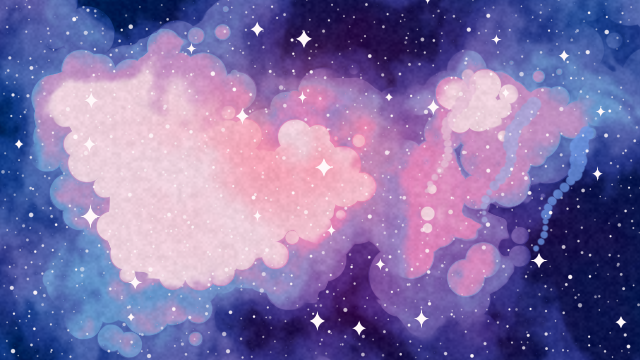
A Shadertoy shader for this texture:

```glsl
// Watercolour nebula: scalloped violet, rose and blue clouds under scattered stars.

const vec3 INK        = vec3(0.09, 0.06, 0.29);
const vec3 INDIGO     = vec3(0.21, 0.19, 0.52);
const vec3 VIOLET     = vec3(0.40, 0.36, 0.66);
const vec3 PERIWINKLE = vec3(0.51, 0.55, 0.78);
const vec3 ORCHID     = vec3(0.79, 0.54, 0.75);
const vec3 CREAM      = vec3(0.93, 0.82, 0.87);
const vec3 ROSE       = vec3(0.96, 0.58, 0.67);
const vec3 AZURE      = vec3(0.42, 0.58, 0.88);
const vec3 STAR_WHITE = vec3(1.0, 0.97, 0.98);
const vec3 WARM_SHIFT = vec3(0.14, -0.05, -0.03);

const float BASE_TONE   = 0.40;
const float NOISE_TONE  = 0.95;
const float PUFF_LIFT   = 0.17;
const float PAPER_GRAIN = 0.045;

// Broad light and dark washes: centre, radius, change of tone
const int WASH_COUNT = 11;
const vec4 WASHES[WASH_COUNT] = vec4[WASH_COUNT](
    vec4(0.30, 0.70, 0.19, 0.42), vec4(0.50, 0.50, 0.21, 0.48),
    vec4(0.68, 0.25, 0.15, 0.45), vec4(0.98, 0.58, 0.25, 0.30),
    vec4(1.32, 0.80, 0.14, 0.38), vec4(1.58, 0.62, 0.16, 0.25),
    vec4(0.12, 0.25, 0.28, 0.12), vec4(0.33, 0.97, 0.20, -0.45),
    vec4(1.05, 0.95, 0.22, -0.36), vec4(1.72, 0.20, 0.35, -0.42),
    vec4(0.92, 0.10, 0.22, -0.32));

float hash(vec2 p) {
    return fract(sin(dot(p, vec2(127.1, 311.7))) * 43758.5453);
}

vec2 hash2(vec2 p) {
    return vec2(hash(p), hash(p + 57.3));
}

float noise(vec2 p) {
    vec2 i = floor(p), f = fract(p);
    f = f * f * (3.0 - 2.0 * f);
    return mix(mix(hash(i), hash(i + vec2(1, 0)), f.x),
               mix(hash(i + vec2(0, 1)), hash(i + vec2(1, 1)), f.x), f.y);
}

float fbm(vec2 p) {
    float sum = 0.0, amp = 0.53;
    for (int i = 0; i < 4; i++) {
        sum += amp * noise(p);
        p = mat2(1.6, 1.2, -1.2, 1.6) * p + 3.7;
        amp *= 0.5;
    }
    return sum;
}

// Lightness of the wash, from 0 (ink) to 1 (cream)
float washTone(vec2 p) {
    vec2 q = p + 0.14 * (vec2(noise(p * 6.0), noise(p * 6.0 + 19.0)) - 0.5);
    float tone = BASE_TONE + NOISE_TONE * (fbm(q * 4.5) - 0.5);
    for (int i = 0; i < WASH_COUNT; i++) {
        vec2 d = (q - WASHES[i].xy) / WASHES[i].z;
        tone += WASHES[i].w * exp(-dot(d, d));
    }
    return tone;
}

// Distance to a union of round puffs growing where the tone passes a level
float puffDistance(vec2 p, float cell, float level, float tone) {
    float d = (level + 0.07 - tone) * 0.3;
    vec2 id = floor(p / cell);
    for (int y = -1; y <= 1; y++)
    for (int x = -1; x <= 1; x++) {
        vec2 n = id + vec2(x, y);
        vec2 c = (n + 0.2 + 0.6 * hash2(n + level * 40.0)) * cell;
        float grow = smoothstep(level - 0.05, level + 0.08, washTone(c));
        float r = cell * grow * (0.5 + 0.33 * hash(n + 7.7));
        d = min(d, length(p - c) - r);
    }
    return d;
}

vec3 pigment(float t) {
    vec3 c = mix(INK, INDIGO, smoothstep(0.04, 0.24, t));
    c = mix(c, VIOLET, smoothstep(0.24, 0.42, t));
    c = mix(c, PERIWINKLE, smoothstep(0.42, 0.57, t));
    c = mix(c, ORCHID, smoothstep(0.57, 0.71, t));
    return mix(c, CREAM, smoothstep(0.71, 0.88, t));
}

// Round stars on a jittered grid
float dots(vec2 p, float cell, float share, float size, float px) {
    vec2 id = floor(p / cell), h = hash2(id + cell * 900.0);
    vec2 c = (id + 0.15 + 0.7 * h) * cell;
    float r = size * (0.35 + 0.65 * pow(hash(id + 3.1), 3.0));
    float on = step(hash(id + 8.4), share) * (0.5 + 0.5 * h.x);
    return on * (1.0 - smoothstep(r - px * 0.5, r + px, length(p - c)));
}

// Four-pointed stars on a coarse grid
float sparkles(vec2 p, float px) {
    const float CELL = 0.16;
    vec2 id = floor(p / CELL);
    vec2 d = abs(p - (id + 0.2 + 0.6 * hash2(id + 4.0)) * CELL);
    float size = mix(0.011, 0.027, pow(hash(id + 6.2), 2.0));
    float reach = pow(pow(d.x, 0.6) + pow(d.y * 0.85, 0.6), 1.0 / 0.6);
    return step(hash(id + 1.9), 0.42) * (1.0 - smoothstep(size - px, size + px * 2.0, reach));
}

void mainImage(out vec4 fragColor, in vec2 fragCoord) {
    vec2 p = fragCoord / iResolution.y;
    float px = 1.0 / iResolution.y, soft = max(px, 0.003);
    float wash = washTone(p), tone = wash;

    // Scalloped rims, crisp outside and fading inward, lost in places
    for (int i = 0; i < 3; i++) {
        float k = float(i), level = 0.27 + 0.19 * k;
        float d = puffDistance(p, 0.105 - 0.02 * k, level, wash);
        float found = smoothstep(0.3, 0.6, noise(p * 4.0 + 31.0 * k));
        float rim = 1.0 - 0.75 * smoothstep(level, level + 0.25, wash);
        tone += PUFF_LIFT * found * rim * (1.0 - smoothstep(-soft, soft, d));
        tone -= 0.05 * found * exp(-abs(d - 0.004) / 0.012);
    }
    tone += 0.12 * (fbm(p * 22.0) - 0.5);

    // Warm heart, cool margins
    vec2 heart = (p - vec2(0.98, 0.56)) / vec2(0.52, 0.48);
    float warmth = 1.6 * exp(-dot(heart, heart)) - 0.65 + 1.7 * (fbm(p * 3.0 + 40.0) - 0.5);
    vec3 col = pigment(tone) + WARM_SHIFT * clamp(warmth, -1.0, 1.0) * smoothstep(0.95, 0.6, tone);
    vec2 glow = (p - vec2(0.80, 0.57)) / vec2(0.30, 0.20);
    col = mix(col, ROSE, 0.8 * exp(-dot(glow, glow)) * smoothstep(0.35, 0.75, fbm(p * 6.0 + 11.0) + 0.1));

    // Beaded trails drifting down on the right
    for (int k = 0; k < 3; k++) {
        float f = float(k), d = 1.0;
        vec2 top = vec2(1.30 + 0.17 * f, 0.79 - 0.08 * f);
        for (int j = 0; j < 18; j++) {
            float t = float(j) / 17.0;
            vec2 c = top + t * vec2(-0.10 - 0.03 * f, -0.32) + vec2(0.014 * sin(t * 11.0 + f * 2.0), 0.0);
            d = min(d, length(p - c) - mix(0.025, 0.007, t) * (0.7 + 0.5 * hash(vec2(j, k))));
        }
        vec3 tint = mix(mix(CREAM, ORCHID, 0.3), AZURE, f * 0.5);
        col = mix(col, tint, 0.8 * (1.0 - smoothstep(-soft, soft, d)));
    }

    // Paper tooth, then stars
    col += PAPER_GRAIN * (noise(p * 150.0) + noise(p * 70.0) - 1.0);
    float stars = max(dots(p, 0.055, 0.6, 0.0055, px), 0.8 * dots(p + 0.37, 0.031, 0.4, 0.003, px));
    col = mix(col, STAR_WHITE, max(stars, sparkles(p, px)));
    fragColor = vec4(clamp(col, 0.0, 1.0), 1.0);
}
```
